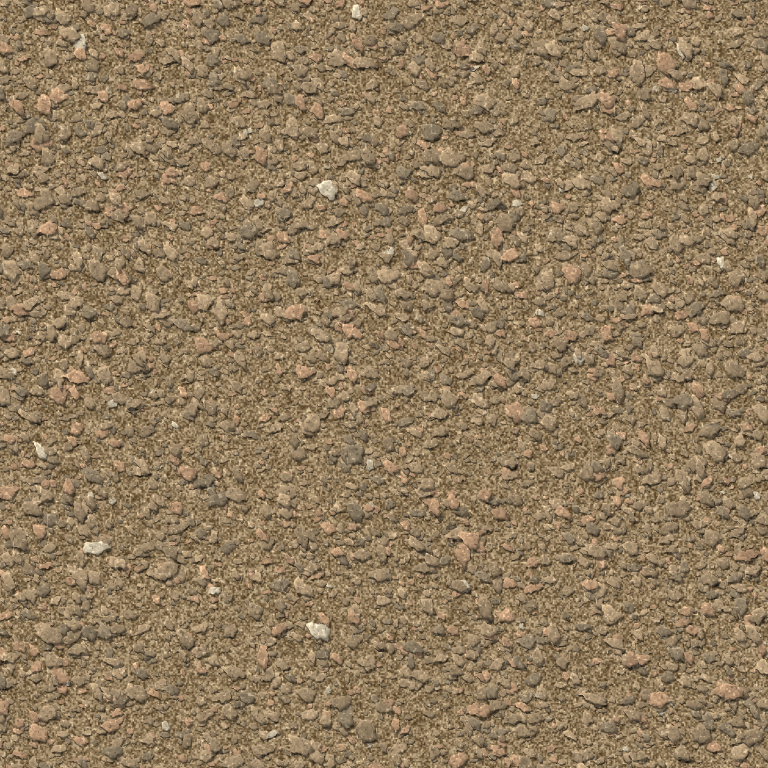
Give the GLSL for this texture, as a Shadertoy shader.

```glsl
// Angular pebbles of brown, grey and pink set in coarse sunlit sand.

vec2 hash2(vec2 p) {
    vec3 a = fract(p.xyx * vec3(.1031, .1030, .0973));
    a += dot(a, a.yzx + 33.33);
    return fract((a.xx + a.yz) * a.zy);
}

float noise(vec2 p) {
    vec2 i = floor(p), f = fract(p);
    f = f * f * (3. - 2. * f);
    float low = mix(hash2(i).x, hash2(i + vec2(1, 0)).x, f.x);
    float high = mix(hash2(i + vec2(0, 1)).x, hash2(i + vec2(1, 1)).x, f.x);
    return mix(low, high, f.y);
}

// Distance to a chipped stone: a slightly soft intersection of five half planes
float stoneDistance(vec2 q, float radius, vec2 id) {
    float sum = 0.;
    for (int k = 0; k < 5; k++) {
        vec2 h = hash2(id + float(k) * 7.3);
        float a = (float(k) + .6 * h.x) * 1.2566;
        sum += exp(16. * (dot(q, vec2(cos(a), sin(a))) / radius - .5 - .45 * h.y));
    }
    return radius * log(sum) / 16.;
}

vec3 stoneColor(float pick, float tone) {
    vec3 c = vec3(.59, .51, .40);                       // grey brown
    if (pick > .38) c = vec3(.65, .56, .44);            // tan
    if (pick > .64) c = vec3(.68, .55, .43);            // pink
    if (pick > .82) c = vec3(.53, .47, .38);            // dark grey
    if (pick > .985) c = vec3(.76, .71, .61);           // pale quartz
    return c * (.94 + .14 * tone);
}

// One layer of scattered stones, at most one per cell
void scatterStones(inout vec3 color, vec2 p, float cells, float amount, float seed) {
    vec2 g = p * cells, base = floor(g);
    float blur = cells / iResolution.y;
    float grit = noise(p * 420.) * .65 + noise(p * 190. + 9.) * .35;
    vec2 rough = .14 * (vec2(noise(g * 6.), noise(g * 6. + 40.)) - .5);

    for (int j = -1; j <= 1; j++)
    for (int i = -1; i <= 1; i++) {
        vec2 id = base + vec2(i, j);
        vec2 place = hash2(id + seed);
        vec2 form = hash2(id + seed + 51.7);
        vec2 kind = hash2(id + seed + 17.3);
        float crowd = noise(id / cells * 14. + 3.);
        if (kind.x > amount * (.65 + .7 * crowd)) continue;

        // Long axes mostly lean down to the right
        float angle = -.45 + (form.x - .5) * 2.;
        float c = cos(angle), s = sin(angle);
        mat2 turn = mat2(c, -s, s, c);
        vec2 stretch = vec2(.95, 1.2 + .7 * kind.y);
        float radius = .38 + .28 * form.y;
        vec2 offset = g - id - place;

        // Shadow cast to the lower right
        vec2 q = turn * (offset - vec2(.06, -.13) + rough) * stretch;
        float shadow = stoneDistance(q, radius, id + seed);
        color *= 1. - .46 * smoothstep(.07, -.06, shadow);

        // Lit body with a brighter upper rim
        q = turn * (offset + rough) * stretch;
        float d = stoneDistance(q, radius, id + seed);
        float facing = dot(offset, vec2(-.45, .9)) / radius;
        float edge = smoothstep(-.45 * radius, 0., d);
        float shade = 1.02 + .36 * facing * edge + .36 * (grit - .5);
        vec2 pick = hash2(id + seed + 83.1);
        vec3 body = stoneColor(pick.x, pick.y) * shade;
        color = mix(color, body, smoothstep(blur, -blur, d));
    }
}

void mainImage(out vec4 fragColor, in vec2 fragCoord) {
    vec2 p = fragCoord / iResolution.y;

    // Sand: fine grains over faint clumps
    float grain = .5 + .8 * (noise(p * 490.) - .5)
                + .4 * (noise(p * 270. + 17.) - .5)
                + .14 * (noise(p * 90. + 31.) - .5);
    vec3 color = mix(vec3(.33, .25, .145), vec3(.79, .70, .555), grain);

    // Stones from small to large
    scatterStones(color, p, 92., .46, 5.);
    scatterStones(color, p, 54., .52, 131.);
    scatterStones(color, p, 38., .34, 277.);

    // Bright chips and dark pits
    float speck = noise(p * 340. + 71.);
    color += vec3(.17, .16, .14) * smoothstep(.76, .95, speck);
    color *= 1. - .25 * smoothstep(.2, .04, speck);

    fragColor = vec4(clamp(color, 0., 1.), 1.);
}
```
